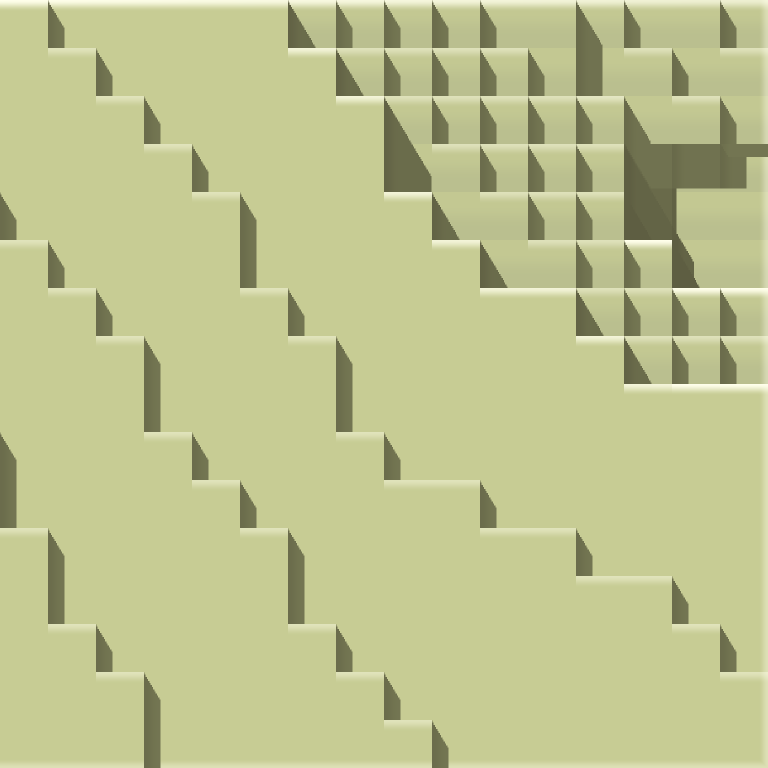
This pattern is drawn by a Shadertoy shader. Its source:

```glsl
#define GRID 16.0
#define RAY_STEPS 72
#define RAY_STEP 0.07
#define SHADOW_DIR vec2(-0.37, -0.62)
#define RIM_WIDTH 0.24
#define GROUND vec3(0.78, 0.80, 0.58)
#define BASIN vec3(0.73, 0.75, 0.56)
#define SHADE vec3(0.45, 0.46, 0.32)
#define DEEP_SHADE vec3(0.37, 0.37, 0.26)
#define GLOW vec3(1.0, 1.0, 0.92)

// First basin column in each row, counted from the top
float basinEdge(float row) {
    return floor(0.7 * row + 6.65) + 2.0 * step(6.0, row) + 9.0 * step(8.0, row);
}

// Terraces fall away toward the upper right
float terrainHeight(vec2 cell) {
    float col = cell.x, row = cell.y;
    if (row < 0.0) return -20.0;
    float upper = max(min(row + 1.0, floor(0.7 * row + 2.25)),
                      min(2.0 * row - 10.0, row + 2.0));
    float middle = floor(0.76 * (row - 4.0) + 0.74);
    float lower = floor(0.6 * (row - 9.0) + 0.01);
    float h = -step(upper, col) - step(middle, col) - step(lower, col);

    // Diagonal stairs inside the basin, with one deeper pit
    if (col >= basinEdge(row)) {
        float diagonal = col - row;
        float depth = clamp(diagonal - 5.0, 1.0, 5.0);
        depth += 1.5 * step(11.0 + step(row, 0.5), diagonal);
        depth += step(13.0, diagonal) + step(15.0, diagonal);
        bool pit = row >= 3.0 && row <= 5.0 && col >= 13.0 + step(5.0, row);
        if (pit) depth = max(depth, 8.0);
        h -= 1.7 + depth;
    }
    return h;
}

// Height of the blocker above the ray, zero when lit
float castShadow(vec2 p, float h) {
    for (int i = 0; i < RAY_STEPS; i++) {
        float rise = (float(i) + 0.3) * RAY_STEP;
        float blocker = terrainHeight(floor(p + SHADOW_DIR * rise));
        if (blocker > h + rise) return blocker - h;
    }
    return 0.0;
}

vec3 shadeTerrain(vec2 uv) {
    vec2 p = vec2(uv.x, 1.0 - uv.y) * GRID;
    vec2 cell = floor(p), local = fract(p);
    float h = terrainHeight(cell);
    bool inBasin = cell.x >= basinEdge(cell.y);
    vec3 color = GROUND;
    if (inBasin) color = mix(BASIN, GROUND, 0.7 * smoothstep(0.75, 0.25, local.y));

    // Lit rim where the terrace above is lower
    float gap = max(h - terrainHeight(cell - vec2(0.0, 1.0)), 0.0);
    float strength = clamp(0.45 + 0.2 * (gap - 1.0), 0.0, 1.0) * step(0.1, gap);
    if (cell.y < 0.5) strength = mix(1.0, 0.7, uv.x);
    float rim = 1.0 - smoothstep(0.0, RIM_WIDTH, local.y);
    color = mix(color, GLOW, strength * rim);

    // Pale right and bottom borders
    float border = max(smoothstep(0.988, 1.0, uv.x), smoothstep(0.012, 0.0, uv.y));
    color = mix(color, GLOW, 0.4 * border);

    // Cast shadow, darker behind tall walls and at their foot
    float blocked = castShadow(p, h);
    if (blocked > 0.0) {
        float density = clamp(0.25 * (blocked - 1.0) + 0.4 * smoothstep(0.3, 0.0, local.x), 0.0, 1.0);
        color = mix(SHADE, DEEP_SHADE, density);
    }
    return color;
}

void mainImage(out vec4 fragColor, in vec2 fragCoord) {
    // Four samples smooth every edge
    vec3 color = vec3(0.0);
    for (int i = 0; i < 4; i++) {
        vec2 offset = vec2(float(i % 2), float(i / 2)) * 0.5 - 0.25;
        color += shadeTerrain((fragCoord + offset) / iResolution.xy);
    }
    fragColor = vec4(color * 0.25, 1.0);
}
```
